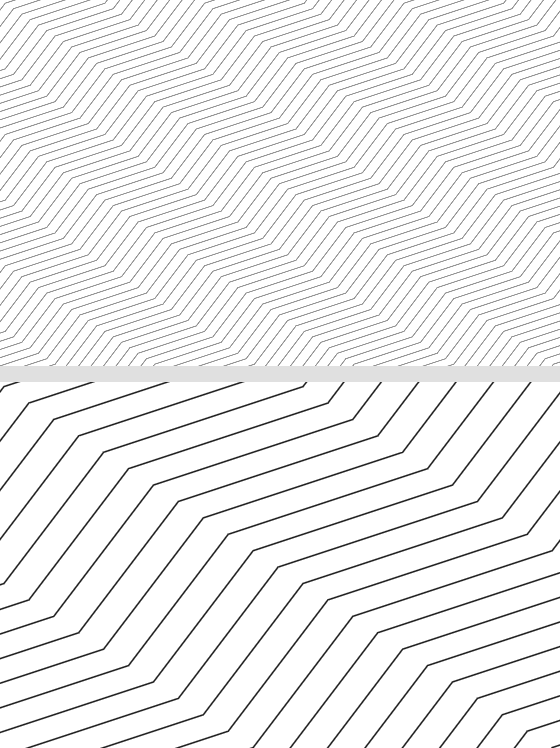
Top, the full canvas; bottom, a detail of the centre.
A Shadertoy shader for this pattern:

```glsl
// Thin dark zigzag lines climbing to the right on white.
// Each line alternates a shallow and a steep stroke; the plane is skewed
// into "along" and "across" axes, and the lines repeat evenly across.

// Part of a filter span, centred at dist, that a line of this width covers.
float lineCoverage(float dist, float width, float span) {
    float right = min(dist + 0.5 * span, 0.5 * width);
    float left = max(dist - 0.5 * span, -0.5 * width);
    return max(right - left, 0.0) / span;
}

void mainImage(out vec4 fragColor, in vec2 fragCoord) {
    // One tile holds a full repeat, in canvas widths
    vec2 tile = vec2(0.3560, 0.2344);
    vec2 p = fragCoord / iResolution.x / tile;

    // Skewed axes: along the zigzag and across the stack of lines
    float along = fract(p.x + p.y - 0.79);
    float across = p.x - p.y;

    // Triangle wave bends the lines, twelve of them per unit across
    float bend = min(along, 1.0 - along) / 3.0;
    float stack = 12.0 * (across - bend) - 0.15;
    float offset = abs(fract(stack + 0.5) - 0.5);

    // Divide by the slope of each stroke to get a true distance
    vec2 slope = along < 0.5 ? vec2(8.0, -16.0) : vec2(16.0, -8.0);
    float dist = offset / length(slope / tile);

    float ink = lineCoverage(dist, 0.00094, 1.1 / iResolution.x);
    fragColor = vec4(mix(vec3(1.0), vec3(0.12), ink), 1.0);
}
```
